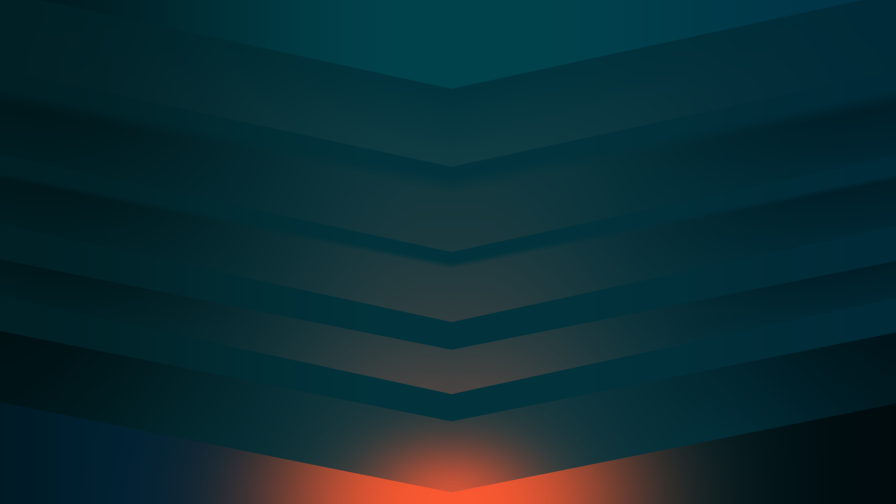
Reproduce this background procedurally as a Shadertoy shader.

```glsl
// Stacked dark teal chevron sheets, lit by an orange glow at the bottom centre.

// Lengths are in canvas heights; depth is measured down from the top edge.
const float APEX_X = 0.504;          // fraction of the canvas width
const float SLOPE_RIM = 0.216;       // slope of the upper fold edges
const float SLOPE_SHEET = 0.200;     // slope of the lower sheet edges
const float LAST_FOLD = 0.977;       // apex depth of the lowest chevron

const vec3 TEAL_LEFT = vec3(0.000, 0.125, 0.145);
const vec3 TEAL_MID = vec3(0.008, 0.200, 0.235);
const vec3 TEAL_RIGHT = vec3(0.000, 0.165, 0.215);
const vec3 TOP_LEFT = vec3(0.000, 0.100, 0.120);
const vec3 TOP_MID = vec3(0.000, 0.260, 0.300);
const vec3 TOP_RIGHT = vec3(0.000, 0.200, 0.275);
const vec3 NAVY = vec3(0.000, 0.135, 0.210);
const vec3 NIGHT = vec3(0.000, 0.045, 0.055);
const vec3 WARM_GREY = vec3(0.330, 0.275, 0.260);
const vec3 EMBER = vec3(0.900, 0.340, 0.215);
const vec3 FLAME = vec3(0.980, 0.345, 0.190);

// Each sheet: rim depth, sheet depth, next rim depth, warmth.
const int SHEETS = 4;
const vec4 SHEET[SHEETS] = vec4[SHEETS](
    vec4(0.331, 0.370, 0.500, 0.30),
    vec4(0.500, 0.528, 0.639, 0.55),
    vec4(0.639, 0.694, 0.782, 0.88),
    vec4(0.782, 0.836, 0.977, 0.45));

// Three colours blended from left to right.
vec3 across(vec3 left, vec3 mid, vec3 right, float u) {
    vec3 c = mix(left, mid, smoothstep(0.0, 0.48, u));
    return mix(c, right, smoothstep(0.55, 1.0, u));
}

// Soft falloff, 1 at the centre and about 0.37 at the given radii.
float glow(vec2 offset, vec2 radii) {
    vec2 q = offset / radii;
    return exp(-dot(q, q));
}

// Antialiased cover of everything deeper than an edge.
float below(float depth, float edge, float softness) {
    return smoothstep(-softness, softness, depth - edge);
}

void mainImage(out vec4 fragColor, in vec2 fragCoord) {
    vec2 uv = fragCoord / iResolution.xy;
    float aspect = iResolution.x / iResolution.y;
    float pixel = 0.8 / iResolution.y;
    float y = 1.0 - uv.y;
    float x = (uv.x - APEX_X) * aspect;
    float rimDepth = y + SLOPE_RIM * abs(x);
    float sheetDepth = y + SLOPE_SHEET * abs(x);
    float side = smoothstep(0.15, 0.85, abs(x));

    vec3 teal = across(TEAL_LEFT, TEAL_MID, TEAL_RIGHT, uv.x);

    // Open backdrop above the first fold
    vec3 color = across(TOP_LEFT, TOP_MID, TOP_RIGHT, uv.x);

    // First sheet, brightening towards its lower rim
    float rise = smoothstep(0.176, 0.331, rimDepth);
    vec3 first = teal + vec3(0.05, 0.03, 0.025) * rise * glow(vec2(x, 0.0), vec2(0.5, 1.0));
    color = mix(color, first, below(rimDepth, 0.176, pixel));

    // Folded sheets: a plain strip, then a warm lit face
    for (int i = 0; i < SHEETS; i++) {
        vec4 s = SHEET[i];
        float t = clamp((sheetDepth - s.y) / (s.z - s.y), 0.0, 1.0);
        float warmth = s.w * mix(0.65, 1.0, t) * glow(vec2(x, 0.0), vec2(0.30, 1.0));
        vec3 face = teal * mix(1.0, mix(0.70, 0.95, t), side);
        face = mix(face, WARM_GREY, warmth);
        float softness = i == 0 ? 0.02 : (i == 1 ? 0.008 : pixel);
        color = mix(color, teal, below(rimDepth, s.x, pixel));
        color = mix(color, face, below(sheetDepth, s.y, softness));
    }

    // Ember halo on the last face, and shade in the lower corners
    float lastFace = below(sheetDepth, SHEET[SHEETS - 1].y, pixel);
    float halo = glow(vec2(x, y - 0.99), vec2(0.17, 0.11));
    color = mix(color, NIGHT, 0.55 * lastFace * smoothstep(0.5, 0.95, abs(x)));
    color = mix(color, EMBER, 0.9 * lastFace * halo);

    // Bottom wedge: navy on the left, night on the right, flame in the centre
    vec3 wedge = across(vec3(0.0, 0.095, 0.135), TEAL_MID, NIGHT, uv.x);
    wedge = mix(wedge, NAVY, 0.8 * glow(vec2(uv.x - 0.17, 0.0), vec2(0.13, 1.0)));
    float reach = length(vec2(x, y - 1.0) / vec2(0.36, 0.24));
    wedge = mix(wedge, FLAME, exp(-pow(reach, 2.6)));
    color = mix(color, wedge, below(sheetDepth, LAST_FOLD, pixel));

    fragColor = vec4(color, 1.0);
}
```
